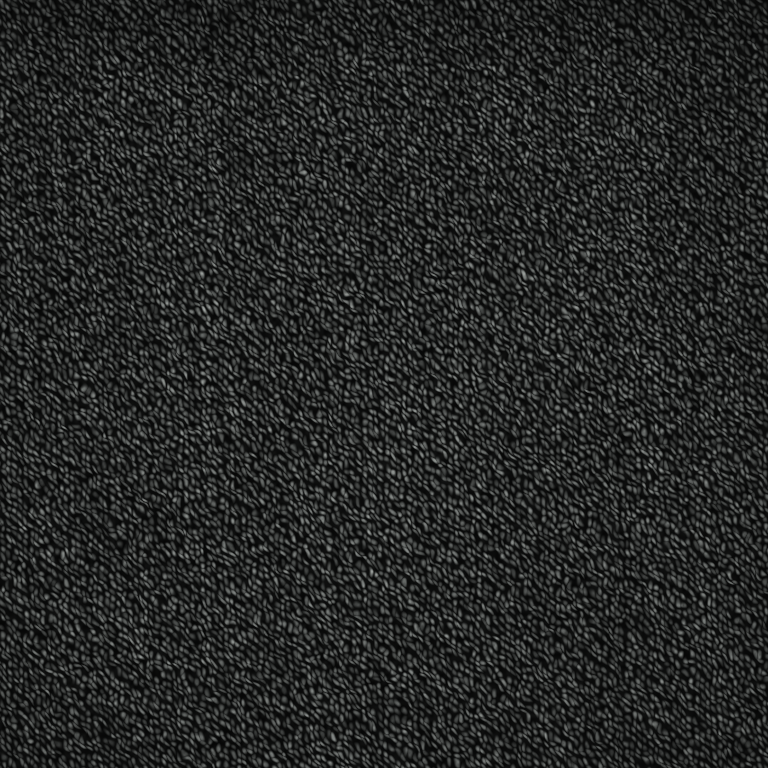
This texture is drawn by a three.js fragment shader. Its source:

```glsl
varying vec2 vUv;

float hash(vec2 p) {
  return fract(sin(dot(p, vec2(127.1, 311.7))) * 43758.5453);
}

float noise(vec2 p) {
  vec2 i = floor(p);
  vec2 f = fract(p);
  f = f * f * (3.0 - 2.0 * f);
  float low = mix(hash(i), hash(i + vec2(1.0, 0.0)), f.x);
  float high = mix(hash(i + vec2(0.0, 1.0)), hash(i + vec2(1.0, 1.0)), f.x);
  return mix(low, high, f.y);
}

// Twill of slanted stitches, each column stepping down from the last
float twill(vec2 p) {
  float light = 0.0;
  for (int i = -1; i <= 1; i++) {
    float column = floor(p.x) + float(i);
    float y = p.y + 0.54 * column + 0.36 * hash(vec2(column, 7.0));
    for (int j = -1; j <= 1; j++) {
      vec2 cell = vec2(column, floor(y) + float(j));
      vec2 jitter = vec2(hash(cell + 3.7), hash(cell + 19.3)) - 0.5;
      vec2 d = vec2(p.x, y) - cell - 0.5 - jitter * vec2(0.55, 0.5);
      d.x += (0.6 + 0.9 * jitter.y) * d.y;
      float stitch = 1.0 - smoothstep(0.15, 1.08, length(d / vec2(0.52, 0.58)));
      float tone = mix(0.2, 0.44, hash(cell + 41.9));
      light = max(light, stitch * tone);
    }
  }
  return light;
}

void main() {
  // Threads wander broadly and also kink from stitch to stitch
  vec2 wander = vec2(noise(vUv * 24.0), noise(vUv * 24.0 + 50.0)) - 0.5;
  vec2 kink = vec2(noise(vUv * 85.0 + 9.0), noise(vUv * 85.0 + 31.0)) - 0.5;
  float light = twill(vUv * vec2(134.0, 100.0) + wander * 0.5 + kink * 0.6);

  // Fine fibres, some of them crossing the gaps
  light *= 0.75 + 0.5 * noise(vUv * vec2(300.0, 250.0));
  light += 0.045 * noise(vUv * vec2(210.0, 190.0) + 80.0) * (1.0 - 2.0 * light);

  // Vertical yarn streaks, faint weft lines and broad mottling
  light *= 0.9 + 0.2 * noise(vUv * vec2(64.0, 6.0));
  light *= 0.94 + 0.12 * noise(vUv * vec2(6.0, 90.0) + 12.0);
  light *= 0.95 + 0.1 * noise(vUv * vec2(14.0, 7.0) + 20.0);

  // Soft falloff towards the edges, strongest at the top
  vec2 fromCentre = vUv - vec2(0.46, 0.52);
  light *= 1.06 - 0.5 * dot(fromCentre, fromCentre);
  light *= 1.0 - 0.22 * smoothstep(0.88, 1.0, vUv.y);

  vec3 shadow = vec3(0.02, 0.022, 0.021);
  gl_FragColor = vec4(shadow + light * vec3(0.99, 1.02, 1.0), 1.0);
}
```
